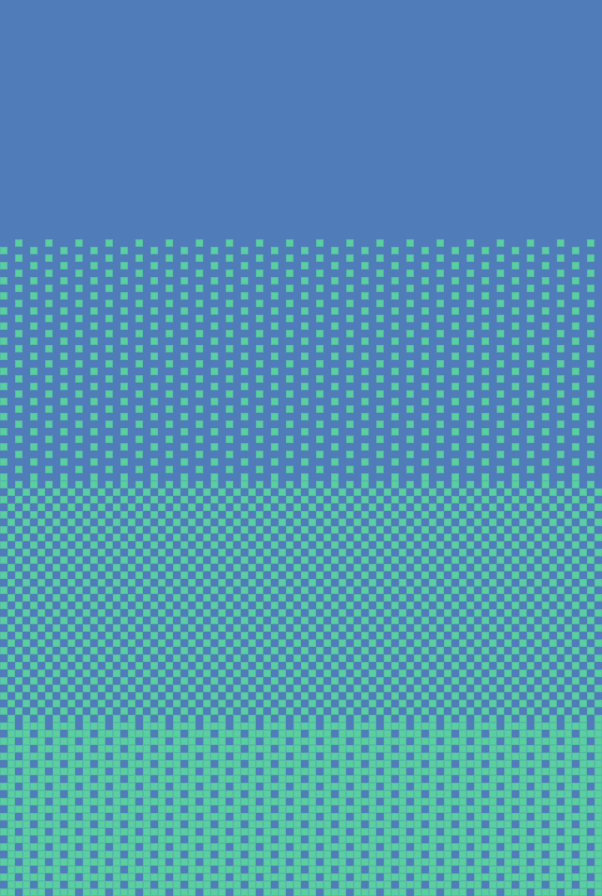
This pattern is drawn by a WebGL 2 fragment shader. Its source:

```glsl
#version 300 es
precision highp float;
// Four stacked bands of square-cell dither, from plain blue down to dense green.

uniform vec2 u_resolution;
out vec4 outColor;

const vec3 BLUE = vec3(0.314, 0.490, 0.729);
const vec3 GREEN = vec3(0.353, 0.812, 0.622);
const vec2 GRID = vec2(80.0, 118.7);  // cells across and up the canvas
const float DENSE_TOP = 23.0;         // first row above the dense band
const float BAND_ROWS = 32.0;         // height of the checker and sparse bands
const float RIM_WIDTH = 0.2;          // soft rim of a cell, in cells
const float RIM_DIM = 0.28;           // how far the rim fades to blue

// Staggered dots: every second column, shifted by one row each time
float staggeredDots(vec2 cell) {
    float column = mod(cell.x, 4.0);
    float row = mod(cell.y, 2.0);
    float oddRowDot = (column == 0.0 && row == 1.0) ? 1.0 : 0.0;
    float evenRowDot = (column == 2.0 && row == 0.0) ? 1.0 : 0.0;
    return oddRowDot + evenRowDot;
}

float checker(vec2 cell) {
    return 1.0 - mod(cell.x + cell.y, 2.0);
}

// 1 for a green cell, 0 for a blue one
float ditherCell(vec2 cell) {
    if (cell.y < DENSE_TOP) return 1.0 - staggeredDots(cell);
    if (cell.y < DENSE_TOP + BAND_ROWS) return checker(cell);
    if (cell.y < DENSE_TOP + 2.0 * BAND_ROWS) return staggeredDots(cell);
    return 0.0;
}

// Box-filtered coverage from the four nearest cells
float ditherCoverage(vec2 p, vec2 pixel) {
    vec2 corner = floor(p - 0.5);
    vec2 t = clamp((fract(p - 0.5) - 0.5) / pixel + 0.5, 0.0, 1.0);
    float lower = mix(ditherCell(corner), ditherCell(corner + vec2(1.0, 0.0)), t.x);
    float upper = mix(ditherCell(corner + vec2(0.0, 1.0)), ditherCell(corner + 1.0), t.x);
    return mix(lower, upper, t.y);
}

void main() {
    vec2 p = gl_FragCoord.xy / u_resolution * GRID;
    float coverage = ditherCoverage(p, GRID / u_resolution);

    // Slight fade along the rim of each green cell
    vec2 fromCenter = abs(fract(p) - 0.5);
    float edgeDistance = 0.5 - max(fromCenter.x, fromCenter.y);
    float rim = 1.0 - smoothstep(0.0, RIM_WIDTH, edgeDistance);

    outColor = vec4(mix(BLUE, GREEN, coverage * (1.0 - RIM_DIM * rim)), 1.0);
}
```
